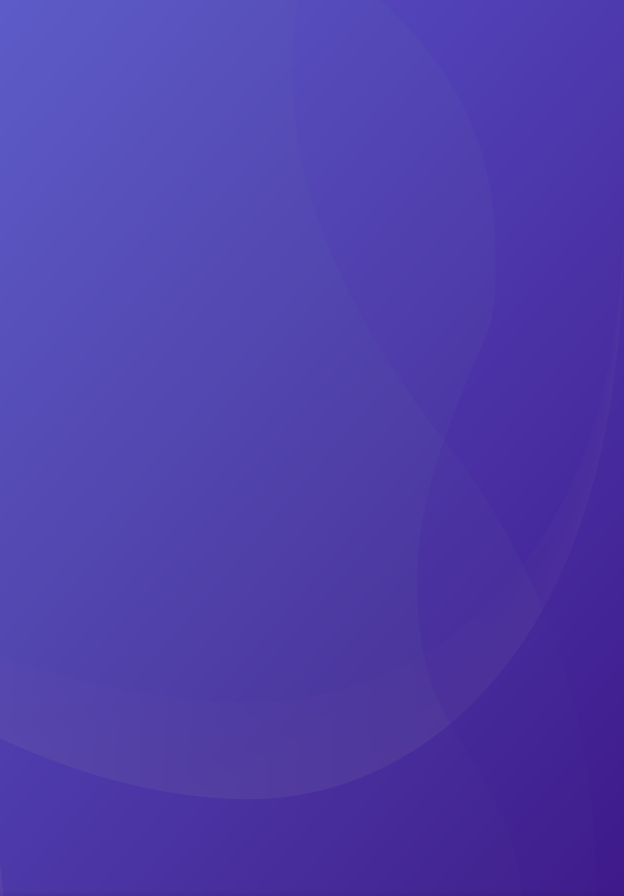
This background is drawn by a WebGL 2 fragment shader. Its source:

```glsl
#version 300 es
precision highp float;

#define BASE_LIGHT vec3(0.357, 0.332, 0.805)
#define BASE_DARK vec3(0.243, 0.100, 0.540)
#define VEIL_TINT vec3(0.43, 0.59, 0.59)
#define BAND_TINT vec3(0.72, 0.50, 0.66)
#define RAMP vec2(0.45, 0.55)
#define BROAD_ALPHA 0.045
#define WAVY_ALPHA 0.06
#define BAND_ALPHA vec2(0.02, 0.06)
#define OUTER_FADE 0.35
#define BOWL_CENTER 0.399
#define BOWL_RADIUS 0.603
#define BOWL_POWER 0.365

uniform vec2 u_resolution;
out vec4 fragColor;

// Antialiased coverage where the field is negative
float cover(float field) {
    float slope = length(vec2(dFdx(field), dFdy(field)));
    return clamp(0.5 - field / max(slope, 1e-6), 0.0, 1.0);
}

// Hermite span between knots of (depth, x, slope)
float span(float depth, vec3 a, vec3 b) {
    float h = b.x - a.x;
    float t = (depth - a.x) / h;
    float s = 1.0 - t;
    return a.y * s * s * (1.0 + 2.0 * t) + b.y * t * t * (3.0 - 2.0 * t)
         + h * t * s * (a.z * s - b.z * t);
}

// Right edge of the broad veil
float broadEdge(float depth) {
    vec3 bend = vec3(0.488, 0.708, 1.12);
    return depth < bend.x
        ? span(depth, vec3(0.078, 0.468, 0.0), bend)
        : span(depth, bend, vec3(1.0, 0.955, 0.0));
}

// Right edge of the wavy veil
float wavyEdge(float depth) {
    vec3 crest = vec3(0.286, 0.794, 0.0);
    vec3 fall = vec3(0.378, 0.777, -0.62);
    vec3 waist = vec3(0.6445, 0.6685, 0.0);
    vec3 rise = vec3(0.814, 0.7266, 0.9);
    if (depth < crest.x) return span(depth, vec3(0.0, 0.609, 1.58), crest);
    if (depth < fall.x) return span(depth, crest, fall);
    if (depth < waist.x) return span(depth, fall, waist);
    if (depth < rise.x) return span(depth, waist, rise);
    return span(depth, rise, vec3(1.0, 0.835, 0.0));
}

// Lopsided bowl: shallow on the left, steep on the right
float bowl(float x, float lowest, float rightRise, float leftRise) {
    float dx = x - BOWL_CENTER;
    float s = dx / BOWL_RADIUS;
    float right = rightRise * (1.0 - pow(max(1.0 - s * s, 1e-3), BOWL_POWER));
    float left = leftRise * pow(abs(dx) / BOWL_CENTER, 1.9);
    return lowest - (dx > 0.0 ? right : left);
}

void main() {
    vec2 uv = gl_FragCoord.xy / u_resolution;
    vec2 p = vec2(uv.x, 1.0 - uv.y);

    // Diagonal base gradient
    vec3 color = mix(BASE_LIGHT, BASE_DARK, dot(p, RAMP));

    // Bowl edges
    float outerY = bowl(p.x, 0.892, 0.729, 0.068);
    float innerY = bowl(p.x, 0.784, 0.638, 0.052);
    float outer = cover(p.y - outerY);
    float inner = cover(p.y - innerY);

    // Veils, fainter below the bowl
    float fade = mix(OUTER_FADE, 1.0, outer);
    float broad = cover(p.x - broadEdge(p.y));
    float wavy = cover(p.x - wavyEdge(p.y));
    color = mix(color, VEIL_TINT, broad * BROAD_ALPHA * fade);
    color = mix(color, VEIL_TINT, wavy * WAVY_ALPHA * fade);

    // Band between the bowls, brightest at its lower rim
    float across = clamp((p.y - innerY) / max(outerY - innerY, 1e-3), 0.0, 1.0);
    float bandAlpha = mix(BAND_ALPHA.x, BAND_ALPHA.y, across);
    color = mix(color, BAND_TINT, outer * (1.0 - inner) * bandAlpha);

    // Sliver in the lower left corner and a dim bottom rim
    float sliver = cover(p.x - 0.15 * (p.y - 0.962));
    color = mix(color, BAND_TINT, 0.12 * sliver);
    color *= 1.0 - 0.06 * smoothstep(0.993, 1.0, p.y);

    fragColor = vec4(color, 1.0);
}
```
